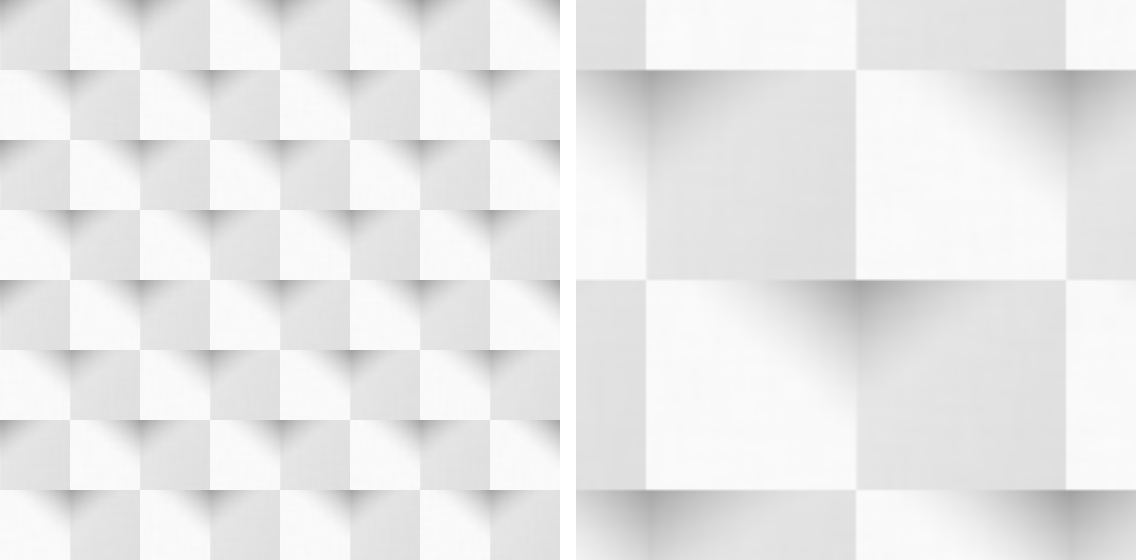
Left: the whole. Right: its middle third, enlarged.
Write a three.js fragment shader that draws this pattern.

```glsl
// Checkerboard of raised white and grey paper squares with soft corner shadows
#define CELLS 8.0
#define WHITE 0.977
#define GREY_NEAR 0.908
#define GREY_FAR 0.872
#define WHITE_SHADOW 0.33
#define GREY_SHADOW 0.28
#define FALLOFF 1.7
#define SHADOW_VARIATION 0.12
#define SEAM_LIGHT 0.025
#define EDGE_SOFT 0.0006
#define GRAIN 0.006

varying vec2 vUv;

float hash(vec2 p) {
  vec3 q = fract(vec3(p.xyx) * 0.1031);
  q += dot(q, q.yzx + 33.33);
  return fract((q.x + q.y) * q.z);
}

// Slope of the lattice point, wrapped to the period
float cornerSlope(vec2 cell, vec2 offset, vec2 period) {
  float angle = 6.2832 * hash(mod(cell, period));
  return dot(vec2(cos(angle), sin(angle)), offset);
}

float gradientNoise(vec2 uv, vec2 period) {
  vec2 p = uv * period;
  vec2 i = floor(p);
  vec2 f = p - i;
  vec2 u = f * f * f * (f * (f * 6.0 - 15.0) + 10.0);
  vec2 e = vec2(1.0, 0.0);
  float low = mix(cornerSlope(i, f, period), cornerSlope(i + e.xy, f - e.xy, period), u.x);
  float high = mix(cornerSlope(i + e.yx, f - e.yx, period), cornerSlope(i + e.xx, f - e.xx, period), u.x);
  return mix(low, high, u.y);
}

// Brightness of the relief: each shadow hangs from the top of a white-grey seam
float relief(vec2 uv) {
  vec2 p = uv * CELLS;
  vec2 cell = floor(p);
  vec2 f = p - cell;
  float grey = mod(cell.x + cell.y, 2.0);

  // Distance from the shadowed seam and depth below the top edge
  vec2 d = vec2(mix(1.0 - f.x, f.x, grey), 1.0 - f.y);
  vec2 seam = mod(cell + vec2(1.0 - grey, 0.0), CELLS);
  vec2 reach = mix(vec2(0.92, 0.80), vec2(0.85, 0.66), grey);
  float shadow = pow(max(1.0 - d.x / reach.x - d.y / reach.y, 0.0), FALLOFF);
  shadow *= 1.0 + SHADOW_VARIATION * (hash(seam + 3.0) - 0.5);

  float face = mix(WHITE, mix(GREY_NEAR, GREY_FAR, 0.7 * d.x + 0.3 * d.y), grey);
  float fold = SEAM_LIGHT * (1.0 - smoothstep(0.0, 0.02, d.x)) * grey;
  return face + fold - shadow * mix(WHITE_SHADOW, GREY_SHADOW, grey);
}

void main() {
  // Average nearby samples to smooth the cell edges
  float shade = 0.0;
  for (int y = -1; y <= 1; y++) {
    for (int x = -1; x <= 1; x++) {
      shade += relief(vUv + EDGE_SOFT * vec2(float(x), float(y))) / 9.0;
    }
  }

  // Faint crossed fibres of the paper
  float fibres = gradientNoise(vUv, vec2(24.0, 128.0)) + gradientNoise(vUv, vec2(128.0, 24.0));
  gl_FragColor = vec4(vec3(shade + GRAIN * fibres), 1.0);
}
```
